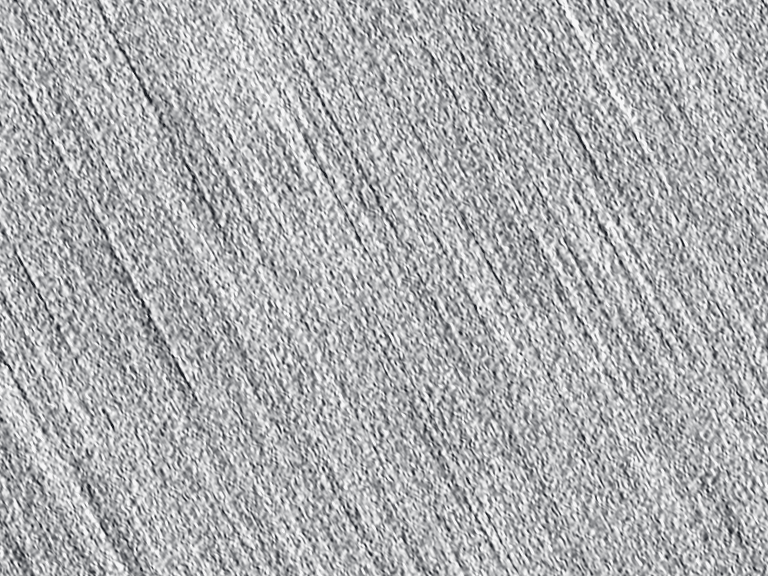
Write a Shadertoy shader that draws this texture.

```glsl
const vec2 ACROSS = vec2(0.874, 0.486);     // unit vector across the brush strokes
const vec2 GRAIN_FREQ = vec2(270.0, 145.0); // cells per canvas height: across, along
const vec2 SPECK_FREQ = vec2(210.0, 165.0);
const vec2 FINE_FREQ = vec2(185.0, 5.0);
const vec2 BROAD_FREQ = vec2(85.0, 2.0);
const float GRAIN_GAIN = 0.54;
const float SPECK_GAIN = 0.36;
const float FINE_GAIN = 0.30;
const float BROAD_GAIN = 0.16;
const float BLOTCH_GAIN = 0.04;
const float WANDER = 0.014;
const float BASE_TONE = 0.695;
const float HIGHLIGHT_ROLLOFF = 0.65;
const vec3 SHADOW_TINT = vec3(-0.016, -0.003, 0.022);
const int GROOVES = 30;
const float ACROSS_SPAN = 1.66;

float hash(vec2 p) {
    vec3 q = fract(vec3(p.xyx) * 0.1031);
    q += dot(q, q.yzx + 33.33);
    return fract((q.x + q.y) * q.z);
}

float noise(vec2 p) {
    vec2 cell = floor(p);
    vec2 f = fract(p);
    f = f * f * (3.0 - 2.0 * f);
    float low = mix(hash(cell), hash(cell + vec2(1, 0)), f.x);
    float high = mix(hash(cell + vec2(0, 1)), hash(cell + vec2(1, 1)), f.x);
    return mix(low, high, f.y);
}

// Noise centred on zero
float bump(vec2 p) {
    return noise(p) - 0.5;
}

// Side-lit relief of small elongated grains
float grain(vec2 p) {
    vec2 g = p * GRAIN_FREQ;
    g.x += 1.0 * bump(p * 90.0);
    return noise(g) - noise(g + vec2(1.0, 0.25));
}

// Scattered long scratches: dark trough with a lit rim on its right
float grooves(vec2 p) {
    float tone = 0.0;
    for (int i = 0; i < GROOVES; i++) {
        float id = float(i);
        float size = hash(vec2(id, 7.3));
        float centre = (id + hash(vec2(id, 1.7))) / float(GROOVES) * ACROSS_SPAN;
        float middle = mix(-0.75, 0.55, hash(vec2(id, 3.1)));
        float reach = mix(0.2, 0.6, hash(vec2(id, 5.9)));
        float width = mix(0.0014, 0.0030, size * size);
        float offset = p.x - centre - 0.005 * bump(vec2(p.y * 4.0, id * 9.0));
        offset += 0.003 * bump(p * 110.0);
        float fade = 1.0 - smoothstep(0.6 * reach, reach, abs(p.y - middle));
        fade *= 0.4 + 0.75 * noise(vec2(p.y * 14.0, id * 5.0));
        float trough = exp(-pow(offset / width, 2.0));
        float rim = exp(-pow((offset - 2.4 * width) / (1.2 * width), 2.0));
        tone += fade * mix(0.6, 1.0, size) * (0.16 * rim - 0.40 * trough);
    }
    return tone;
}

void mainImage(out vec4 fragColor, in vec2 fragCoord) {
    vec2 uv = fragCoord / iResolution.y;

    // Stroke space: x across, y along, gently wandering
    vec2 p = vec2(dot(uv, ACROSS), dot(uv, vec2(ACROSS.y, -ACROSS.x)));
    p.x += WANDER * bump(p * vec2(1.3, 2.2) + 4.0);

    // Brushed streaks, stronger in some bands
    float band = mix(0.5, 1.4, noise(p * vec2(6.0, 2.5) + 11.0));
    float streaks = FINE_GAIN * bump(p * FINE_FREQ + 31.0)
                  + BROAD_GAIN * bump(p * BROAD_FREQ + 57.0);

    float relief = GRAIN_GAIN * grain(p)
                 + SPECK_GAIN * bump(p * SPECK_FREQ + 83.0)
                 + BLOTCH_GAIN * bump(uv * 7.0)
                 + band * streaks + grooves(p);

    // Compress highlights and cool the shadows
    relief -= HIGHLIGHT_ROLLOFF * pow(max(relief, 0.0), 2.0);
    float tone = clamp(BASE_TONE + relief, 0.12, 0.97);
    fragColor = vec4(tone + SHADOW_TINT * (1.0 - tone), 1.0);
}
```
